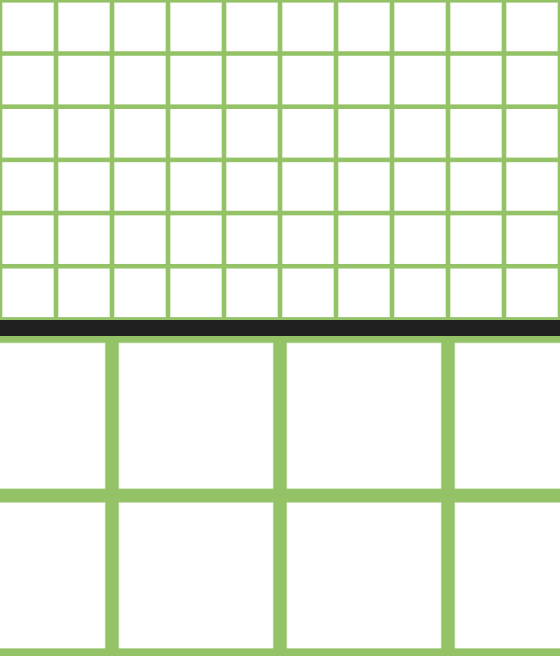
Top: the whole. Bottom: its middle third, enlarged.
Reproduce this pattern procedurally as a WebGL 2 fragment shader.

```glsl
#version 300 es
precision highp float;

uniform vec2 u_resolution;
out vec4 fragColor;

// Lengths are fractions of the canvas height.
const vec2 CELL_PITCH = vec2(0.1750, 0.1662);
const vec2 GRID_ORIGIN = vec2(0.0, 0.0018);
const float LINE_WIDTH = 0.0143;
const float EDGE_SOFTNESS = 0.0016;

const vec3 PAPER_WHITE = vec3(1.0);
const vec3 LINE_GREEN = vec3(0.58, 0.76, 0.40);

// Distance to the nearest vertical (x) and horizontal (y) line centre.
vec2 gridDistance(vec2 p) {
    vec2 cell = (p - GRID_ORIGIN) / CELL_PITCH;
    return abs(fract(cell + 0.5) - 0.5) * CELL_PITCH;
}

void main() {
    vec2 p = gl_FragCoord.xy / u_resolution.y;

    // Line coverage per axis, with edges at least one pixel wide.
    float halfEdge = 0.5 * max(EDGE_SOFTNESS, 1.0 / u_resolution.y);
    vec2 edge = gridDistance(p) - 0.5 * LINE_WIDTH;
    vec2 coverage = clamp(0.5 - 0.5 * edge / halfEdge, 0.0, 1.0);

    // Union of both line sets.
    float line = 1.0 - (1.0 - coverage.x) * (1.0 - coverage.y);
    fragColor = vec4(mix(PAPER_WHITE, LINE_GREEN, line), 1.0);
}
```
